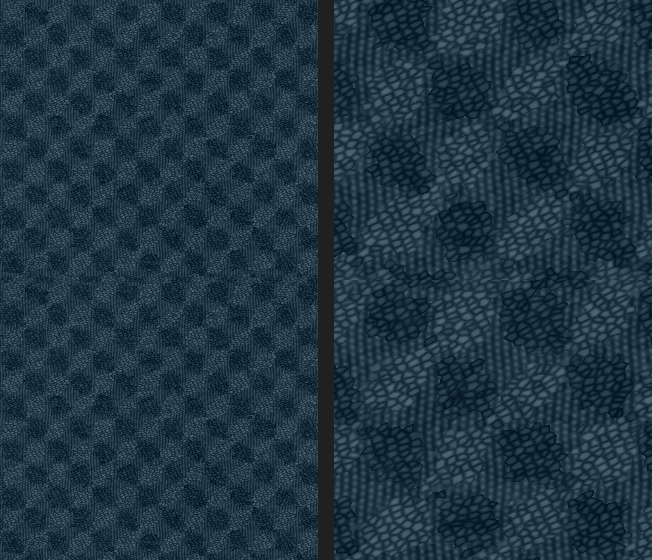
Left: the whole. Right: its middle third, enlarged.
A Shadertoy shader for this texture:

```glsl
// Woven loop-pile carpet: staggered pale and dark tufted patches with ribbed lozenges between.

const float TAU = 6.2831853;
const float TILES_DOWN = 2.0;                 // carpet tiles stacked on the canvas
const vec2  REPEATS = vec2(6.98, 6.17);       // motifs across the canvas, and down one tile
const vec2  MOTIF_ORIGIN = vec2(0.78, 0.386); // centre of a pale patch, in motifs
const vec2  LOOP_DENSITY = vec2(12.0, 21.0);  // yarn loops per motif, along and across
const float LOOP_ANGLE = 0.45;                // lean of the loops
const vec2  RIB_DENSITY = vec2(16.0, 20.0);   // rib columns and stitches per motif
const float PATCH_LINK = 0.26;                // diagonal joining of pale patches
const float PALE_LEVEL = 0.25;                // thresholds of the two patch fields
const float DARK_LEVEL = 0.25;
const float EDGE = 0.07;
const float RAGGEDNESS = 0.36;                // random shift of the border per loop
const float DARK_TONE = 0.25;
const float RIB_TONE = 0.39;
const float PALE_TONE = 0.65;
const float DARK_RELIEF = 0.36;               // light and shade of the yarn
const float RIB_RELIEF = 0.41;
const float PALE_RELIEF = 0.50;
const float LOOP_TINT = 0.27;
const float SEAM_HALF_WIDTH = 0.06;           // in motifs
const vec3  DEEP_YARN = vec3(0.04, 0.12, 0.17);
const vec3  PALE_YARN = vec3(0.26, 0.36, 0.41);

vec2 hash2(vec2 p) {
    vec3 h = fract(vec3(p.xyx) * vec3(0.1031, 0.1030, 0.0973));
    h += dot(h, h.yzx + 33.33);
    return fract((h.xx + h.yz) * h.zy);
}

// Cellular noise: nearest loop centre (xy), gap to its border (z), random tint (w).
vec4 nearestLoop(vec2 p) {
    vec2 cell = floor(p);
    vec4 best = vec4(0.0, 0.0, 9.0, 0.0);
    float second = 9.0;
    for (int j = -1; j <= 1; j++)
    for (int i = -1; i <= 1; i++) {
        vec2 id = cell + vec2(i, j);
        vec2 r = hash2(id);
        vec2 centre = id + 0.5 + 0.7 * (r - 0.5);
        float d = length(p - centre);
        if (d < best.z) {
            second = best.z;
            best = vec4(centre, d, fract(r.x * 7.3 + r.y * 3.1));
        } else second = min(second, d);
    }
    best.z = second - best.z;
    return best;
}

// Uneven weave, drifting slowly over the repeats.
vec2 wobble(vec2 p) {
    return 0.025 * vec2(sin(p.y * 5.1 + 1.7 * sin(p.x * 2.3)),
                        sin(p.x * 4.3 + 1.9 * sin(p.y * 1.9)));
}

// Coverage of the pale (x) and dark (y) patches.
vec2 patches(vec2 p, float jitter) {
    vec2 a = TAU * (p - MOTIF_ORIGIN + wobble(p));
    float checker = cos(a.x) * cos(a.y);
    float link = sin(a.x) * sin(a.y);
    float wear = 0.08 * sin(p.x * 3.7 + p.y * 2.1) * sin(p.y * 1.3 - p.x);
    wear += RAGGEDNESS * (jitter - 0.5);
    vec2 field = vec2(checker + PATCH_LINK * link - PALE_LEVEL + wear,
                      -checker + 0.15 * link - DARK_LEVEL - wear);
    return smoothstep(-EDGE, EDGE, field);
}

// Vertical columns of small stitches, alternate columns shifted by half; -1 to 1.
float ribRelief(vec2 p) {
    vec2 g = p * RIB_DENSITY;
    g.x += 0.18 * sin(p.y * 9.0);
    float column = cos(TAU * (g.x - 0.5));
    float stitch = cos(TAU * (g.y + 0.5 * mod(floor(g.x), 2.0)));
    return 0.6 * column + 0.5 * stitch * (0.5 + 0.5 * column);
}

void mainImage(out vec4 fragColor, in vec2 fragCoord) {
    vec2 uv = fragCoord / iResolution.xy;

    // Each tile restarts the weave, so the motif slips slightly at the join.
    vec2 p = vec2(uv.x, fract(uv.y * TILES_DOWN)) * REPEATS;

    // Loops are sampled in a leaning frame, then mapped back to motif space.
    float c = cos(LOOP_ANGLE), s = sin(LOOP_ANGLE);
    mat2 lean = mat2(c, -s, s, c);
    vec4 yarn = nearestLoop(lean * p * LOOP_DENSITY);
    vec2 loopCentre = transpose(lean) * (yarn.xy / LOOP_DENSITY);

    // Patch borders follow whole loops, so they look tufted.
    vec2 cover = patches(mix(p, loopCentre, 0.9), fract(yarn.w * 5.7));
    float pale = cover.x;
    float dark = cover.y * (1.0 - pale);

    // Broken row of pale tufts along the inner join.
    float seamDist = min(abs(loopCentre.y), abs(REPEATS.y - loopCentre.y));
    float seam = 1.0 - smoothstep(SEAM_HALF_WIDTH * 0.6, SEAM_HALF_WIDTH * 1.4, seamDist);
    seam *= step(abs(uv.y - 0.5), 0.25);
    float dash = smoothstep(-0.3, 0.1, cos(TAU * (loopCentre.x - 0.48)));
    pale = mix(pale, 0.85 * dash, seam);
    dark = mix(dark, 1.0 - dash, seam);

    // Yarn relief: rounded tufts with deep gaps in patches, stitched ribs elsewhere.
    float tuft = 1.6 * smoothstep(0.0, 0.7, yarn.z) - 0.85;
    float tufted = clamp(pale + dark, 0.0, 1.0);
    float relief = mix(RIB_RELIEF * ribRelief(p), mix(DARK_RELIEF, PALE_RELIEF, pale) * tuft, tufted);

    // Tone, with tint per loop and broad fading.
    float tone = mix(mix(RIB_TONE, DARK_TONE, dark), PALE_TONE, pale);
    tone += relief + LOOP_TINT * (yarn.w - 0.5);
    tone += 0.02 * sin(p.x * 0.9 + 1.3 * sin(p.y * 0.6));
    fragColor = vec4(mix(DEEP_YARN, PALE_YARN, clamp(tone, -0.15, 1.2)), 1.0);
}
```
